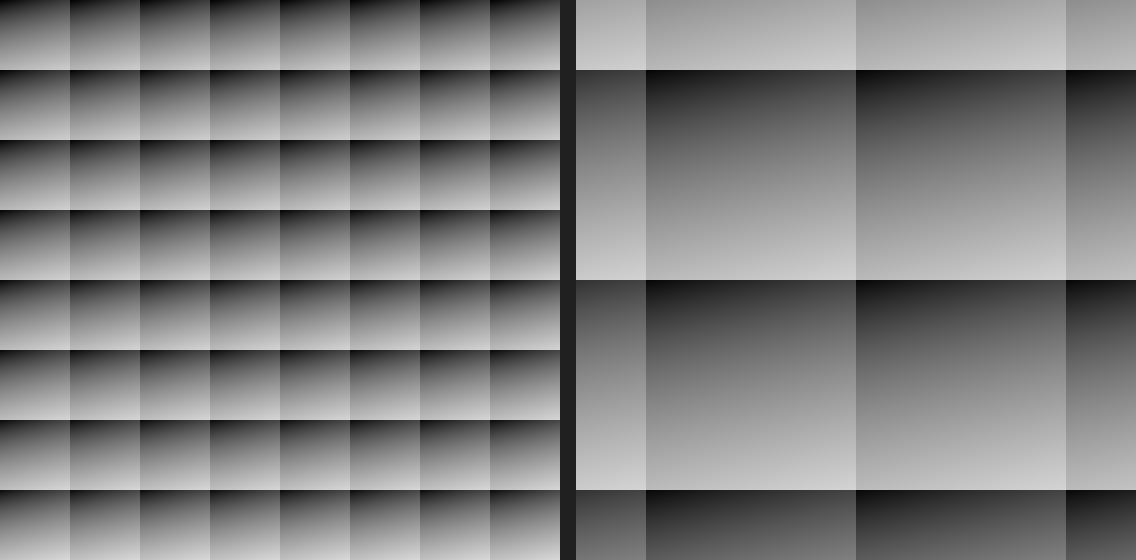
Left: the whole. Right: its middle third, enlarged.
This pattern is drawn by a WebGL 2 fragment shader. Its source:

```glsl
#version 300 es
precision highp float;
// An 8 by 8 grid of grey tiles, each shaded from a black upper left corner
// to a pale lower edge. A tilted ramp passes through a soft shoulder curve,
// and the whole sheet brightens slightly toward the bottom.

#define TILES 8.0          // repeats across and down
#define TILT 0.22          // rightward share of each ramp
#define BLACK_LEVEL 0.02   // grey at the dark corner
#define RAMP_GAIN 0.42     // steady brightening along the ramp
#define SHOULDER_GAIN 0.30 // extra early brightening
#define SHOULDER_RATE 3.0  // how quickly the early part levels off
#define SHEET_LIFT 0.05    // brightening from top row to bottom row
#define SAMPLES 2          // subsamples per axis for smooth tile edges

uniform vec2 u_resolution;
out vec4 fragColor;

// Steep at the dark end, nearly straight at the light end.
float toneCurve(float ramp) {
    float shoulder = 1.0 - exp(-SHOULDER_RATE * ramp);
    return BLACK_LEVEL + RAMP_GAIN * ramp + SHOULDER_GAIN * shoulder;
}

float tileGrey(vec2 uv) {
    vec2 local = fract(uv * TILES);
    float ramp = (1.0 - local.y) + TILT * local.x;
    float sheetLift = SHEET_LIFT * (0.5 - uv.y);
    return clamp(toneCurve(ramp) + sheetLift, 0.0, 1.0);
}

void main() {
    // Average a small grid of samples inside the pixel.
    float grey = 0.0;
    for (int j = 0; j < SAMPLES; j++) {
        for (int i = 0; i < SAMPLES; i++) {
            vec2 offset = (vec2(i, j) + 0.5) / float(SAMPLES) - 0.5;
            grey += tileGrey((gl_FragCoord.xy + offset) / u_resolution);
        }
    }
    grey /= float(SAMPLES * SAMPLES);
    fragColor = vec4(vec3(grey), 1.0);
}
```
